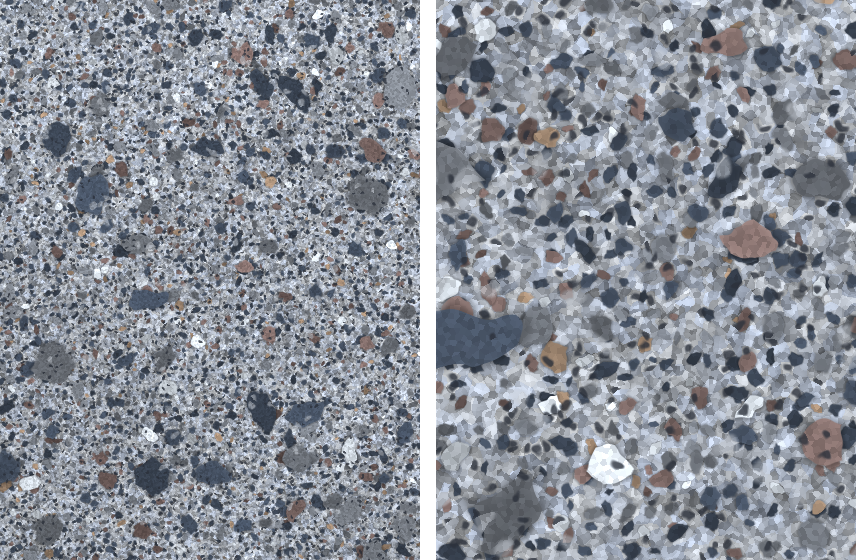
Left, the full canvas; right, a detail of the centre.
This texture is drawn by a Shadertoy shader. Its source:

```glsl
// Weathered exposed-aggregate concrete: pale gritty cement with slate, grey and brown stones.

vec3 hash3(vec2 p) {
    vec3 q = fract(vec3(p.xyx) * vec3(0.1031, 0.1030, 0.0973));
    q += dot(q, q.yxz + 33.33);
    return fract((q.xxy + q.yzz) * q.zyx);
}

// Cellular noise: x = distance to the nearest grain, y and z = its random values
vec3 grains(vec2 p) {
    vec2 base = floor(p);
    vec3 nearest = vec3(9.0);
    for (int y = -1; y <= 1; y++)
    for (int x = -1; x <= 1; x++) {
        vec2 cell = base + vec2(x, y);
        vec3 h = hash3(cell + 311.0);
        float d = length(p - cell - h.xy);
        if (d < nearest.x) nearest = vec3(d, h.z, fract(h.z * 17.0 + h.x));
    }
    return nearest;
}

// Layered sines for slow drifts and rough outlines
vec2 ripple(vec2 p) {
    vec2 w = sin(p.yx * 1.3 + 2.0 * sin(p * 0.7 + 1.0));
    w += 0.6 * sin(p.yx * 2.9 + 1.7 * sin(p * 2.1 + 4.0));
    return w * 0.6;
}

vec3 stoneColor(float kind, float tone) {
    vec3 c = vec3(0.78, 0.81, 0.84);
    if (kind < 0.94) c = vec3(0.59, 0.50, 0.42);
    if (kind < 0.89) c = vec3(0.44, 0.37, 0.36);
    if (kind < 0.76) c = vec3(0.43, 0.45, 0.48);
    if (kind < 0.48) c = vec3(0.24, 0.28, 0.34);
    return c * mix(0.78, 1.22, tone);
}

// Angular pebble: a random convex polygon with clipped corners
float pebble(vec2 q, float radius, vec2 id) {
    float d = length(q) - radius * 1.05;
    for (int i = 0; i < 6; i++) {
        vec3 h = hash3(id + float(i) * 7.13);
        float a = 6.2832 * (float(i) + 0.7 * h.x) / 6.0;
        d = max(d, dot(q, vec2(cos(a), sin(a))) - radius * (0.65 + 0.5 * h.y));
    }
    return d;
}

// Scatters one size of stone over the surface
void layStones(inout vec3 col, vec2 p, float size, float share, float seed, float grit) {
    vec2 g = p / size + 0.035 * ripple(p / size * 7.0);
    vec2 base = floor(g);
    float soft = 0.9 / (iResolution.x * size);
    for (int y = -1; y <= 1; y++)
    for (int x = -1; x <= 1; x++) {
        vec2 cell = base + vec2(x, y);
        vec3 h = hash3(cell + seed);
        if (h.z > share) continue;
        vec3 k = hash3(cell + seed + 57.3);
        vec3 m = hash3(cell + seed + 141.7);
        float c = cos(6.2832 * k.x), s = sin(6.2832 * k.x);
        vec2 q = mat2(c, -s, s, c) * (g - cell - 0.2 - 0.6 * h.xy);
        q.y *= 1.0 + 0.9 * k.y;
        float d = pebble(q, mix(0.22, 0.46, k.z), cell + seed);

        // Thin dark seam, then the stone with a faintly lit rim
        col *= 1.0 - 0.22 * smoothstep(0.09, 0.0, d);
        vec3 stone = stoneColor(m.x, m.y) * (0.9 + 0.24 * grit);
        stone += 0.05 * smoothstep(-0.12, 0.0, d) * (m.z - 0.2);
        col = mix(col, stone, smoothstep(soft, -soft, d));
    }
}

void mainImage(out vec4 fragColor, in vec2 fragCoord) {
    vec2 p = fragCoord / iResolution.x;

    // Cement paste: three sizes of sand
    vec3 coarse = grains(p * 48.0 + 0.3 * ripple(p * 60.0));
    vec3 medium = grains(p * 105.0 + 0.3 * ripple(p * 140.0) + 40.0);
    vec3 fine = grains(p * 215.0 + 90.0);
    float tone = 0.67 + 0.12 * (coarse.y - 0.5) + 0.22 * (medium.y - 0.5);
    tone += 0.28 * (fine.y - 0.5) - 0.07 * (medium.x - 0.4);
    vec3 tint = mix(vec3(1.0, 0.995, 0.98), vec3(0.95, 0.99, 1.06), medium.z);
    vec3 col = tone * tint * vec3(0.985, 1.005, 1.035);

    // Stones from sand to gravel
    layStones(col, p, 0.0165, 0.68, 13.0, fine.y);
    layStones(col, p + 0.31, 0.029, 0.52, 211.0, fine.y);
    layStones(col, p + 0.57, 0.056, 0.34, 427.0, fine.y);
    layStones(col, p + 0.83, 0.125, 0.34, 619.0, fine.y);

    // Small open pits
    float pit = step(medium.z, 0.13) * smoothstep(0.5, 0.2, medium.x);
    col = mix(col, vec3(0.17, 0.19, 0.23), 0.8 * pit);

    // Cement smeared over the stones, and uneven daylight
    float smear = step(0.9, coarse.z) * smoothstep(0.5, 0.25, coarse.x);
    col = mix(col, vec3(0.73, 0.75, 0.78) * (0.85 + 0.3 * fine.y), 0.55 * smear);
    col *= 0.95 + 0.06 * p.y + 0.03 * p.x + 0.025 * ripple(p * 4.0).x;
    fragColor = vec4(clamp(col, 0.0, 1.0), 1.0);
}
```
